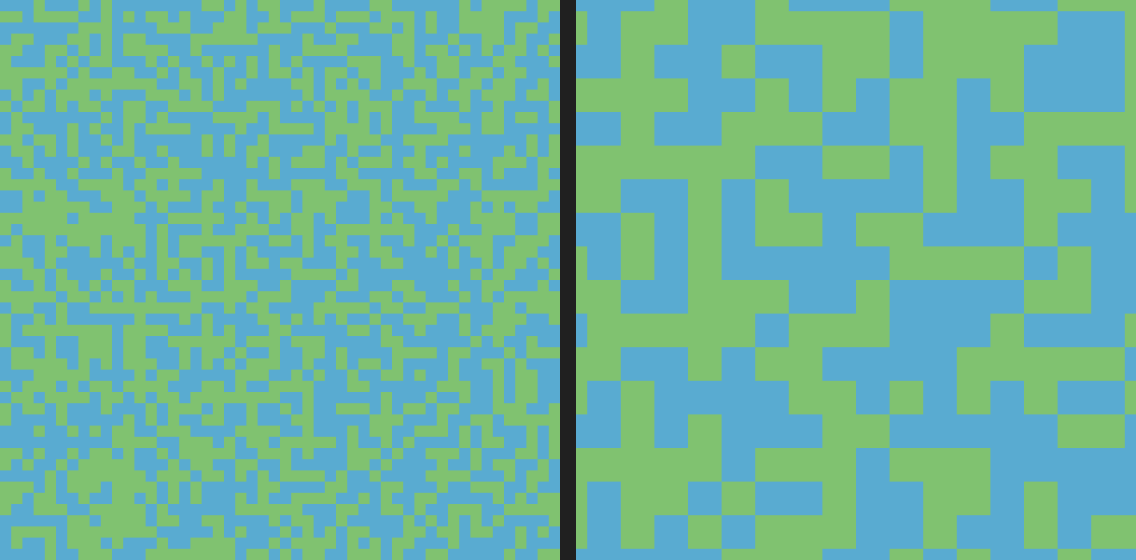
Left, the full canvas; right, a detail of the centre.
Reproduce this texture procedurally as a WebGL 2 fragment shader.

```glsl
#version 300 es
precision highp float;
// Random two-colour mosaic of square cells in blue and green.

uniform vec2 u_resolution;
out vec4 fragColor;

const float CELLS = 50.0;        // cells across the canvas
const float BLUE_SHARE = 0.51;   // chance that a cell is blue
const vec3 BLUE = vec3(0.35, 0.67, 0.82);
const vec3 GREEN = vec3(0.50, 0.76, 0.44);

// Integer hash of a cell, returned in 0..1
float hashCell(ivec2 cell) {
    uvec2 q = uvec2(cell + 64) * uvec2(73856u, 19349u);
    uint h = (q.x ^ (q.y << 7)) + q.y * 2713u;
    h = (h ^ (h >> 16)) * 0x7feb352du;
    h = (h ^ (h >> 15)) * 0x846ca68bu;
    h ^= h >> 16;
    return float(h >> 8) / 16777216.0;
}

vec3 cellColor(ivec2 cell, float blueShare) {
    return hashCell(cell) < blueShare ? BLUE : GREEN;
}

// Blends the four cells around the nearest grid corner by pixel coverage
vec3 mosaic(vec2 p, float pixelSize, float blueShare) {
    vec2 corner = floor(p + 0.5);
    vec2 cover = clamp((p - corner) / pixelSize + 0.5, 0.0, 1.0);
    ivec2 c = ivec2(corner);
    vec3 below = mix(cellColor(c - ivec2(1, 1), blueShare),
                     cellColor(c - ivec2(0, 1), blueShare), cover.x);
    vec3 above = mix(cellColor(c - ivec2(1, 0), blueShare),
                     cellColor(c, blueShare), cover.x);
    return mix(below, above, cover.y);
}

void main() {
    float scale = CELLS / min(u_resolution.x, u_resolution.y);
    vec2 p = gl_FragCoord.xy * scale;
    fragColor = vec4(mosaic(p, scale, BLUE_SHARE), 1.0);
}
```
